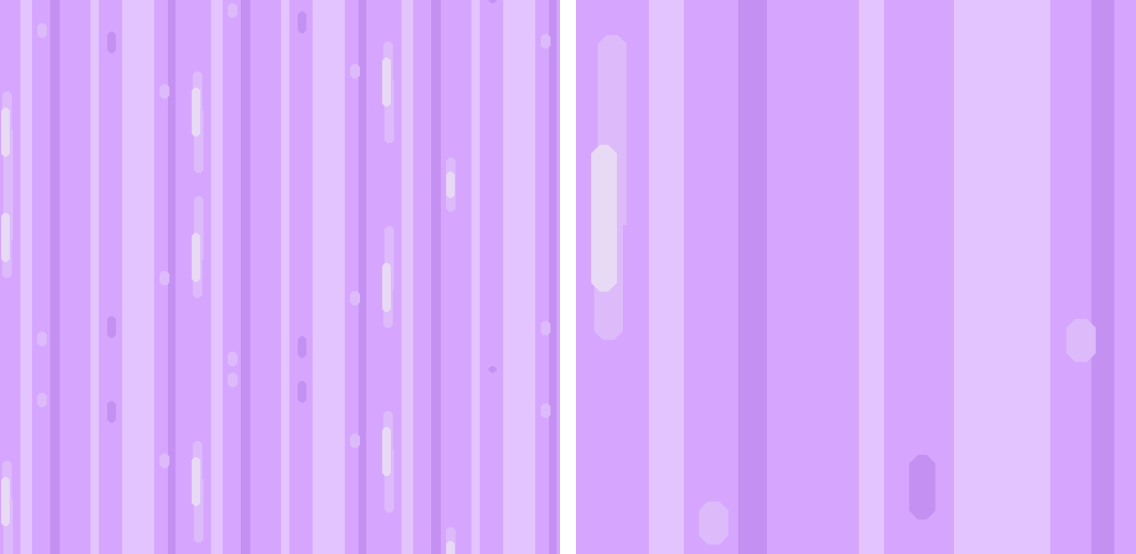
Left, the full canvas; right, a detail of the centre.
This pattern is drawn by a WebGL 2 fragment shader. Its source:

```glsl
#version 300 es
precision highp float;

#define CANVAS vec2(768.0, 758.0)
#define TILE vec2(261.3, 505.5)
#define STEP 27.4
#define STEP_GROWTH 6.8
#define CHAMFER 4.0
#define BASE vec3(0.84, 0.65, 1.00)
#define LIGHT vec3(0.89, 0.77, 1.00)
#define DARK vec3(0.77, 0.57, 0.95)
#define PALE vec3(0.865, 0.73, 0.975)
#define GLINT vec3(0.91, 0.85, 0.96)

uniform vec2 u_resolution;
out vec4 outColor;

float pixel; // size of one pixel in canvas units

float cover(float d) {
  return clamp(0.5 - d / pixel, 0.0, 1.0);
}

float stripe(float x, float left, float right) {
  return cover(abs(x - 0.5 * (left + right)) - 0.5 * (right - left));
}

// Upright bar with cut corners
float bar(vec2 p, vec2 center, vec2 halfSize) {
  vec2 q = abs(p - center) - halfSize;
  return cover(max(max(q.x, q.y), (q.x + q.y + CHAMFER) * 0.7071));
}

void main() {
  pixel = CANVAS.x / u_resolution.x;
  vec2 p = gl_FragCoord.xy / u_resolution * CANVAS;
  p.y = CANVAS.y - p.y;

  // Tiles: each is mirrored about its middle, marks slide along by column
  float column = floor(p.x / TILE.x);
  float x = p.x - column * TILE.x;
  float fromMiddle = abs(mod(p.y, TILE.y) - 0.5 * TILE.y);
  float slide = STEP * column + STEP_GROWTH * column * (column - 1.0);
  vec2 m = vec2(x, fromMiddle - slide);

  // Vertical stripes
  float light = stripe(x, 28.0, 44.0) + stripe(x, 124.0, 135.5)
              + stripe(x, 167.5, 211.5);
  float dark = stripe(x, 68.8, 82.0) + stripe(x, 230.3, 240.8);
  vec3 color = mix(BASE, LIGHT, light);
  color = mix(color, DARK, dark);

  // Dark dashes
  color = mix(color, DARK, bar(m, vec2(153.0, 194.7), vec2(6.0, 14.8)));

  // Pale dots and long bars, the longest with a small sideways jog
  float jog = m.y < 75.0 ? 1.6 : 0.0;
  float pale = bar(m, vec2(57.6, 211.0), vec2(6.7, 9.8));
  pale = max(pale, bar(m, vec2(225.6, 127.8), vec2(6.7, 9.8)));
  pale = max(pale, bar(m, vec2(9.6 + jog, 58.0), vec2(6.6, 69.5)));
  pale = max(pale, bar(m, vec2(95.6, -68.2), vec2(6.6, 36.7)));
  color = mix(color, PALE, pale);

  // Bright glints on the long bars
  float glint = bar(m, vec2(7.5, 72.0), vec2(5.9, 33.5));
  glint = max(glint, bar(m, vec2(95.2, -68.2), vec2(5.9, 17.8)));
  color = mix(color, GLINT, glint);

  outColor = vec4(color, 1.0);
}
```
